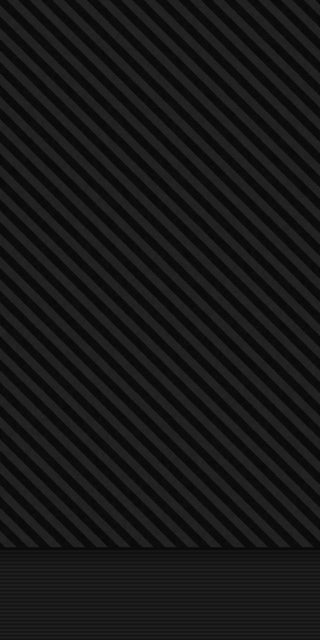
This pattern is drawn by a Shadertoy shader. Its source:

```glsl
// Dark diagonal stripes, falling to the right, with a faint worn cloth grain,
// above a band of fine horizontal ribs. Stripes are a folded repeat of x + y;
// the ribs are a cosine, and the wear is hashed grain plus value noise.

float hash(vec2 p) {
    return fract(sin(dot(p, vec2(127.1, 311.7))) * 43758.5453);
}

float valueNoise(vec2 p) {
    vec2 cell = floor(p), f = fract(p);
    f = f * f * (3.0 - 2.0 * f);
    return mix(mix(hash(cell), hash(cell + vec2(1, 0)), f.x),
               mix(hash(cell + vec2(0, 1)), hash(cell + vec2(1, 1)), f.x), f.y);
}

// Fourteen stripes across the width, light and dark of equal breadth
vec3 stripes(vec2 p, float pixel) {
    float fromCentre = abs(fract((p.x + p.y) * 14.0 - 0.04) - 0.5);
    float aa = 14.0 * pixel;
    float light = 1.0 - smoothstep(-aa, aa, fromCentre - 0.25);

    float grain = hash(floor(p * 256.0)) - 0.5;
    float mottle = valueNoise(p * 90.0) - 0.5;
    float wear = grain * 0.016 + mottle * 0.016;
    return vec3(mix(0.046, 0.132, light) + wear);
}

// Fine ribs, shaded just below the top edge of the band
vec3 ribs(vec2 p, float bandTop) {
    float rib = 0.5 + 0.5 * cos(6.28318 * (bandTop - p.y) * 85.333);
    float shade = mix(0.7, 1.0, smoothstep(0.0, 0.07, bandTop - p.y));
    return vec3(mix(0.078, 0.125, rib) * shade);
}

void mainImage(out vec4 fragColor, in vec2 fragCoord) {
    // Canvas width is one unit
    vec2 p = fragCoord / iResolution.x;
    float pixel = 1.0 / iResolution.x;
    float bandTop = 0.289 * 0.5 * iResolution.y / iResolution.x;

    float above = smoothstep(-0.5 * pixel, 0.5 * pixel, p.y - bandTop);
    vec3 color = mix(ribs(p, bandTop), stripes(p, pixel), above);

    // Dark seam between band and stripes
    float seam = 1.0 - smoothstep(0.002, 0.002 + pixel, abs(p.y - bandTop + 0.003));
    color = mix(color, vec3(0.03), 0.8 * seam);

    fragColor = vec4(color, 1.0);
}
```
